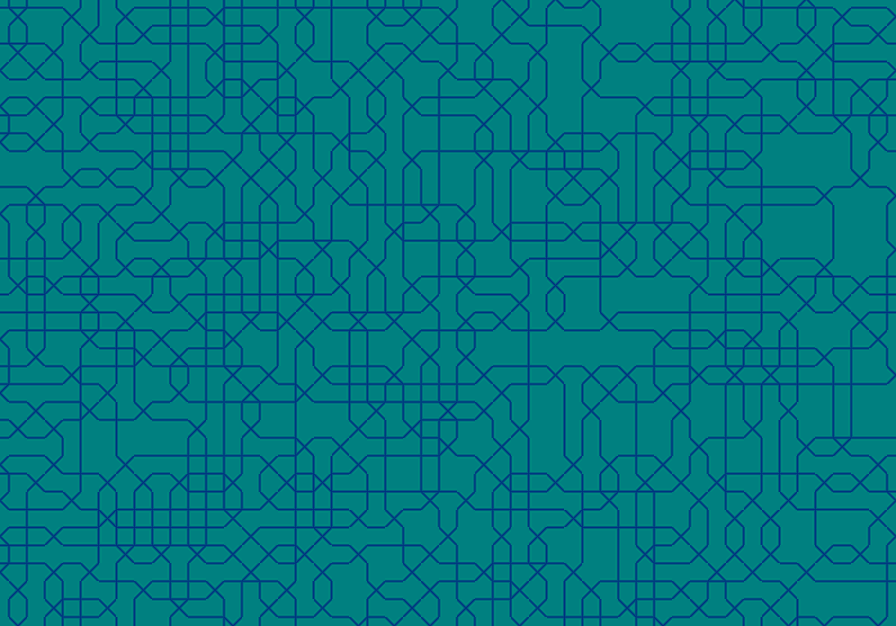
Write a WebGL 2 fragment shader that draws this pattern.

```glsl
#version 300 es
precision highp float;
precision highp int;

// Thin navy wires on teal, running straight or at 45 degrees over a lattice.
// The lattice grows by anti-diagonals, one bit per column, so whole fronts of
// nodes advance at once; every X in a cell lets two wires swap places.

uniform vec2 u_resolution;
out vec4 outColor;

// Wires around one cell: its four edges and the X inside
struct Cell { bool bottom, top, left, right, crossing; };

// A front of 64 columns is held as two words; these move it by one column
uvec2 shiftRight(uvec2 front) {
    return uvec2(front.x << 1, (front.y << 1) | (front.x >> 31));
}

uvec2 shiftLeft(uvec2 front) {
    return uvec2((front.x >> 1) | (front.y << 31), front.y >> 1);
}

bool wired(uvec2 front, int column) {
    uint word = column < 32 ? front.x : front.y;
    return ((word >> uint(column & 31)) & 1u) != 0u;
}

Cell growCell(ivec2 id) {
    uvec4 noise = uvec4(0x9e3779b9u, 0x7f4a7c15u, 0x85ebca6bu, 0xc2b2ae35u);
    uvec2 east = noise.xz;
    uvec2 north = noise.yw;
    uvec2 cross = uvec2(0u);
    uvec2 olderCross = uvec2(0u);
    uvec2 west, south, southEast;

    for (int k = 0; k <= id.x + id.y + 1; k++) {
        // Fresh random bits by xorshift
        noise ^= noise << 13;
        noise ^= noise >> 17;
        noise ^= noise << 5;
        uvec2 coinA = noise.xy;
        uvec2 coinB = noise.zw;

        // Wires arriving at the nodes of this front
        west = shiftRight(east);
        west.x |= (noise.w >> 9) & 1u;
        south = north;
        southEast = cross;
        uvec2 northWest = shiftRight(cross);
        uvec2 southWest = shiftRight(olderCross);
        olderCross = cross;

        // A node with a single arriving wire may start an X
        uvec2 either = west | south;
        uvec2 plain = ~(southWest | southEast | northWest);
        cross = (plain & (west ^ south) & coinA)
              | (southWest & ~either & coinA & coinB);

        // Other nodes carry wires on, bend them, or open and close a pair
        uvec2 through = plain & ~cross;
        uvec2 turn = southWest & ~cross;
        uvec2 lowArm = southEast & ~northWest;
        uvec2 highArm = northWest & ~southEast;
        uvec2 keepWest = (k & 1) == 0 ? coinA & ~south : uvec2(0u);
        uvec2 keepSouth = (k & 1) == 1 ? coinA & ~west : uvec2(0u);
        east = (through & west) | (turn & (either | coinB.yx))
             | (lowArm & west & keepWest)
             | (highArm & (west | ~south | keepSouth));
        north = (through & south) | (turn & (either | ~coinB.yx))
              | (highArm & south & keepSouth)
              | (lowArm & (south | ~west | keepWest));

        // Where two wires meet, one may bend into an X beside a neighbour
        uvec2 crowded = plain & west & south & coinA;
        uvec2 bendSouth = crowded & coinB & shiftLeft(north & ~crowded);
        uvec2 bendWest = crowded & ~coinB & shiftRight(east & ~crowded);
        cross |= bendSouth | bendWest;
        north &= ~bendSouth;
        east &= ~bendWest;
    }
    return Cell(wired(west, id.x + 1), wired(east, id.x),
                wired(south, id.x), wired(north, id.x + 1),
                wired(southEast, id.x));
}

float wireDistance(Cell cell, vec2 p) {
    float d = 1.0;
    if (cell.bottom) d = min(d, p.y);
    if (cell.top) d = min(d, 1.0 - p.y);
    if (cell.left) d = min(d, p.x);
    if (cell.right) d = min(d, 1.0 - p.x);
    if (cell.crossing)
        d = min(d, min(abs(p.x - p.y), abs(p.x + p.y - 1.0)) * 0.7071);
    return d;
}

void main() {
    // Fifty cells across; spare rows and columns let the growth settle
    vec2 lattice = gl_FragCoord.xy / u_resolution.x * 50.0 + 4.5;
    Cell cell = growCell(ivec2(floor(lattice)));

    // Soft thin stroke with a faint bright fringe on both sides
    float radius = max(0.098, 50.0 / u_resolution.x);
    float t = wireDistance(cell, fract(lattice)) / radius;
    float stroke = 0.65 * max(0.0, 1.0 - t);
    float fringe = smoothstep(0.85, 1.0, t) * (1.0 - smoothstep(1.6, 1.9, t));

    vec3 teal = vec3(0.0, 0.5, 0.5);
    vec3 navy = vec3(0.0, 0.0, 0.5);
    vec3 color = mix(teal, navy, stroke) + vec3(0.0, 0.033, 0.0) * fringe;
    outColor = vec4(color, 1.0);
}
```
